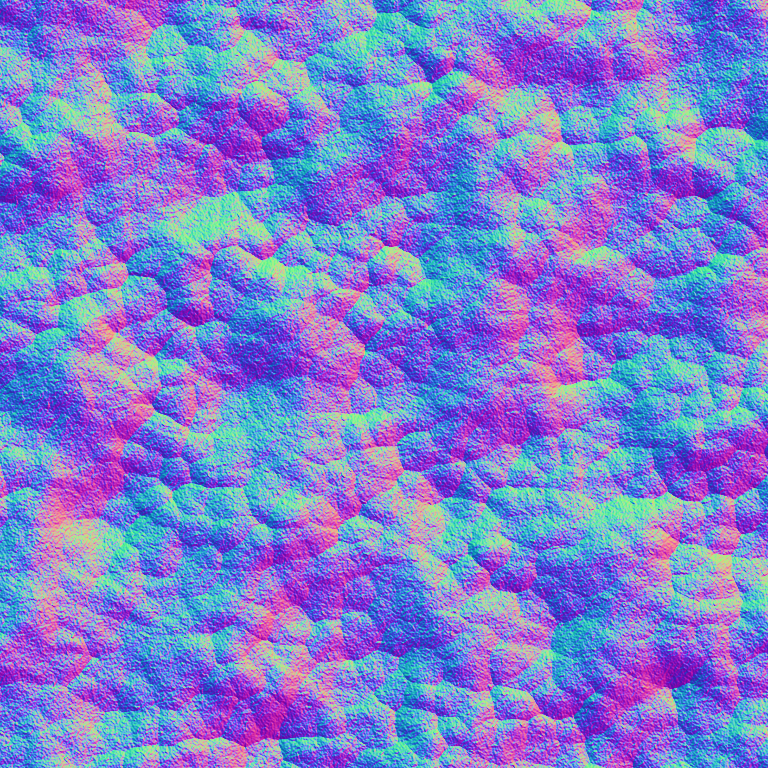
This texture map is drawn by a Shadertoy shader. Its source:

```glsl
// Tangent-space normal map of rough, pebbled rock with broad slopes and fine grit

vec2 hash22(vec2 p) {
    vec3 q = fract(p.xyx * vec3(0.1031, 0.1030, 0.0973));
    q += dot(q, q.yzx + 33.33);
    return fract((q.xx + q.yz) * q.zy);
}

vec2 latticeGradient(vec2 cell) {
    float angle = 6.2832 * hash22(cell + 71.0).x;
    return vec2(cos(angle), sin(angle));
}

// Gradient noise, roughly -0.7 to 0.7
float gradientNoise(vec2 p) {
    vec2 i = floor(p), f = p - i;
    vec2 u = f * f * f * (f * (f * 6.0 - 15.0) + 10.0);
    vec2 r = vec2(1.0, 0.0);
    float bottom = mix(dot(latticeGradient(i), f),
                       dot(latticeGradient(i + r.xy), f - r.xy), u.x);
    float top = mix(dot(latticeGradient(i + r.yx), f - r.yx),
                    dot(latticeGradient(i + r.xx), f - r.xx), u.x);
    return mix(bottom, top, u.y);
}

vec2 noisePair(vec2 p) {
    return vec2(gradientNoise(p + 3.0), gradientNoise(p + 57.0));
}

// Broad undulation with weaker, finer octaves
float hills(vec2 p) {
    mat2 turn = mat2(0.8, 0.6, -0.6, 0.8);
    vec2 q = turn * p * 5.2 + 13.0;
    float sum = 0.0, amplitude = 0.092;
    for (int octave = 0; octave < 4; octave++) {
        sum += amplitude * gradientNoise(q);
        q = turn * q * 2.03 + 7.0;
        amplitude *= 0.33;
    }
    return sum;
}

// Overlapping tilted domes; the highest one wins, leaving creases
float pebbles(vec2 p) {
    vec2 i = floor(p), f = p - i;
    float highest = -9.0;
    for (int y = -1; y <= 1; y++)
    for (int x = -1; x <= 1; x++) {
        vec2 offset = vec2(x, y);
        vec2 centre = hash22(i + offset + 19.0);
        vec2 traits = hash22(i + offset + 143.0);
        vec2 d = f - offset - centre;
        vec2 tilt = (traits - 0.5) * vec2(0.5, 0.7);
        highest = max(highest, 0.18 * traits.x + dot(tilt, d) - dot(d, d));
    }
    return highest;
}

// Sharp speckle from differently turned layers, with scattered specks
float grit(vec2 p) {
    mat2 turn = mat2(0.8, 0.6, -0.6, 0.8);
    vec2 q = turn * p;
    float specks = smoothstep(0.3, 0.5, gradientNoise(p * 120.0 + 5.0));
    return 0.0014 * gradientNoise(q * 130.0)
         + 0.0017 * gradientNoise(q.yx * 223.0 + 31.0)
         + 0.0017 * gradientNoise(turn * q * 347.0 + 77.0)
         + 0.0016 * specks;
}

float height(vec2 p) {
    // Light bending roughens the pebble outlines
    vec2 bent = p + 0.010 * noisePair(p * 14.0) + 0.0025 * noisePair(p * 60.0);
    float relief = 0.019 * smoothstep(-0.4, 0.4, gradientNoise(p * 7.0 + 91.0));
    return hills(p * vec2(1.0, 1.1))
         + (0.007 + relief) * pebbles(bent * vec2(25.0, 28.0))
         + 0.0034 * pebbles(bent.yx * 52.0 + 11.0)
         + grit(p);
}

void mainImage(out vec4 fragColor, in vec2 fragCoord) {
    vec2 p = fragCoord / iResolution.y;

    // Central differences over a fixed canvas distance
    vec2 e = vec2(0.0007, 0.0);
    vec2 slope = vec2(height(p + e.xy) - height(p - e.xy),
                      height(p + e.yx) - height(p - e.yx)) / (2.0 * e.x);

    // Pack the unit normal into colour, warming faces turned to the upper right
    vec3 normal = normalize(vec3(-slope * vec2(1.0, 1.1), 0.95));
    vec3 color = 0.5 + 0.5 * normal;
    color.b -= 0.02 + 0.13 * max(normal.x + normal.y, 0.0);
    fragColor = vec4(color, 1.0);
}
```
